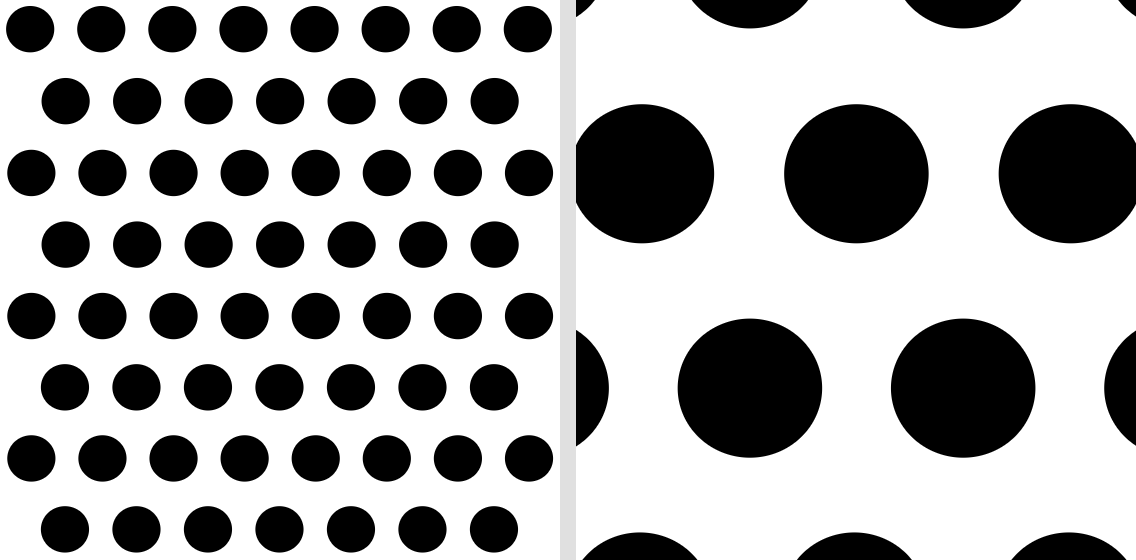
Left, the full canvas; right, a detail of the centre.
A Shadertoy shader for this pattern:

```glsl
// Staggered rows of slightly wide black dots on white, alternating eight and seven per row.
#define ROWS 8.0
#define LONG_COUNT 8.0
#define ROW_PITCH 0.1276
#define TOP_MARGIN 0.0521
#define LONG_START 0.0560
#define SHORT_START 0.1172
#define LONG_PITCH 0.12695
#define SHORT_PITCH 0.12768
#define DOT_RADII vec2(0.0430, 0.0414)
#define ROW_BOW 0.000156
#define INK vec3(0.0)
#define PAPER vec3(1.0)

// Small sideways slips: the first row and the lower short rows sit further left.
float rowSlip(float row, float isShort) {
    float firstRow = 1.0 - step(0.5, row);
    float lowerShort = isShort * step(4.5, row);
    return -0.0021 * firstRow - 0.0012 * lowerShort;
}

// Centre of the dot nearest to p, with y measured down from the top.
vec2 nearestDot(vec2 p) {
    float row = clamp(round((p.y - TOP_MARGIN) / ROW_PITCH), 0.0, ROWS - 1.0);
    float isShort = mod(row, 2.0);
    float start = mix(LONG_START, SHORT_START, isShort) + rowSlip(row, isShort);
    float pitch = mix(LONG_PITCH, SHORT_PITCH, isShort);
    float column = clamp(round((p.x - start) / pitch), 0.0, LONG_COUNT - 1.0 - isShort);
    float bow = ROW_BOW * row * (ROWS - 1.0 - row);
    return vec2(start + column * pitch, TOP_MARGIN + row * ROW_PITCH + bow);
}

// Approximate signed distance to an ellipse, accurate near its edge.
float ellipseDistance(vec2 p, vec2 radii) {
    float k = length(p / radii);
    float slope = length(p / (radii * radii));
    return k * (k - 1.0) / max(slope, 0.001);
}

void mainImage(out vec4 fragColor, in vec2 fragCoord) {
    vec2 p = fragCoord / iResolution.xy;
    p.y = 1.0 - p.y;

    // Coverage of the dot, smoothed over one pixel
    float pixel = 1.0 / min(iResolution.x, iResolution.y);
    float edge = ellipseDistance(p - nearestDot(p), DOT_RADII);
    float coverage = clamp(0.5 - edge / pixel, 0.0, 1.0);
    if (length(p - nearestDot(p)) < 0.5 * DOT_RADII.y) coverage = 1.0;

    fragColor = vec4(mix(PAPER, INK, coverage), 1.0);
}
```
